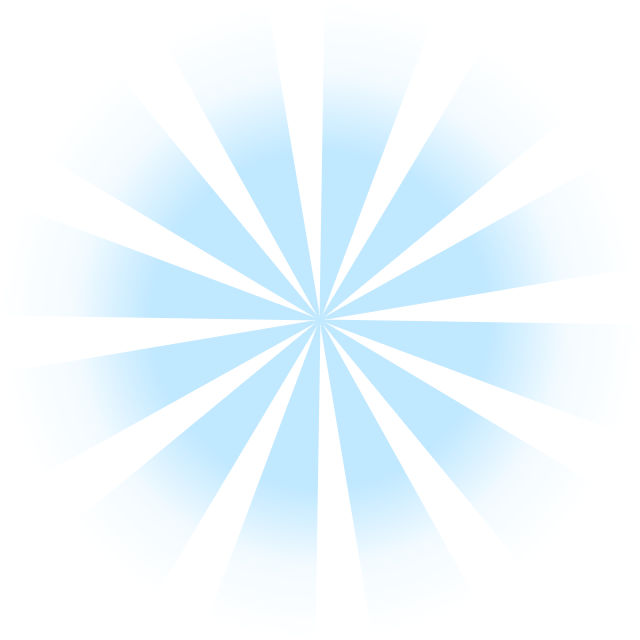
This background is drawn by a Shadertoy shader. Its source:

```glsl
// Pale blue sunburst of twelve rays that fades out into white.
#define RAY_COUNT 12.0
#define GAP_ANGLE 0.075      // direction of the first white gap, radians
#define GAP_SLOPE 0.091      // half width of a gap per unit of length
#define GAP_TIP 0.009        // distance from the centre to the gap tips
#define SOLID_RADIUS 0.262   // full colour inside
#define KNEE_RADIUS 0.385    // end of the steep fade
#define OUTER_RADIUS 0.50    // end of the faint halo
#define KNEE_OPACITY 0.19
#define RAY_COLOR vec3(0.753, 0.910, 1.0)
#define PAPER_COLOR vec3(1.0)

const float TAU = 6.2831853;

// Signed distance to the nearest white wedge, negative inside it.
float gapDistance(vec2 p) {
    float sector = TAU / RAY_COUNT;
    float angle = atan(p.y, p.x) - GAP_ANGLE;
    angle = mod(angle + 0.5 * sector, sector) - 0.5 * sector;
    vec2 q = length(p) * vec2(cos(angle), abs(sin(angle)));
    return (q.y - GAP_SLOPE * (q.x - GAP_TIP)) / sqrt(1.0 + GAP_SLOPE * GAP_SLOPE);
}

// Opacity in two linear steps: a steep fade, then a faint halo.
float radialOpacity(float radius) {
    float fade = clamp((radius - SOLID_RADIUS) / (KNEE_RADIUS - SOLID_RADIUS), 0.0, 1.0);
    float halo = clamp((radius - KNEE_RADIUS) / (OUTER_RADIUS - KNEE_RADIUS), 0.0, 1.0);
    return mix(1.0, KNEE_OPACITY, fade) - KNEE_OPACITY * halo;
}

void mainImage(out vec4 fragColor, in vec2 fragCoord) {
    // Centred coordinates, one unit across the shorter side
    float scale = min(iResolution.x, iResolution.y);
    vec2 p = (fragCoord - 0.5 * iResolution.xy) / scale;

    // Rays with edges one pixel soft
    float ray = clamp(0.5 + gapDistance(p) * scale, 0.0, 1.0);
    float opacity = ray * radialOpacity(length(p));

    fragColor = vec4(mix(PAPER_COLOR, RAY_COLOR, opacity), 1.0);
}
```
